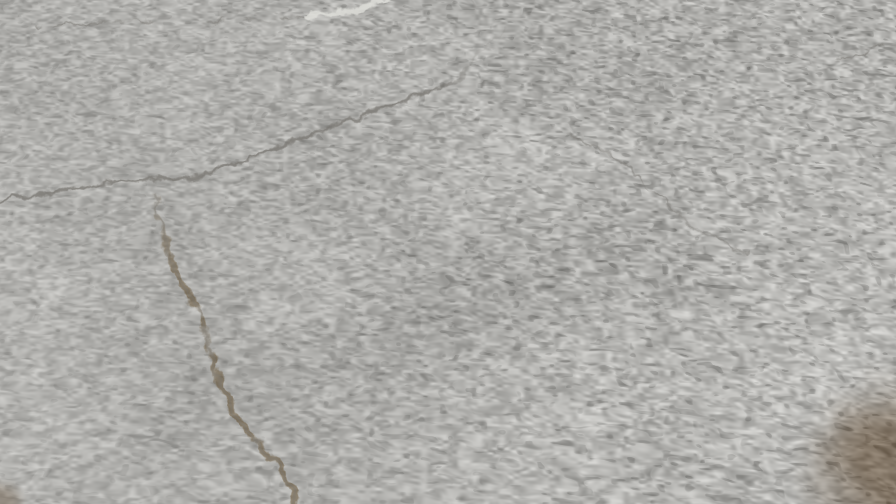
This texture is drawn by a Shadertoy shader. Its source:

```glsl
// Weathered grey asphalt seen at a slant: flat streaky grains from stretched
// value noise, broad tonal patches, jagged cracks drawn as noisy polylines,
// a pale paint scrape at the top and brown soil in the lower corners.

const vec3  ASPHALT      = vec3(0.694, 0.692, 0.680);
const vec3  CRACK_GREY   = vec3(0.47, 0.46, 0.44);
const vec3  CRACK_BROWN  = vec3(0.50, 0.45, 0.37);
const vec3  SOIL         = vec3(0.47, 0.41, 0.34);
const vec3  PAINT        = vec3(0.87, 0.87, 0.85);
const vec2  GRAIN_FREQ   = vec2(72.0, 155.0);  // grains per canvas height
const float GRAIN_AMOUNT = 0.27;
const float SPECK_AMOUNT = 0.085;
const float PATCH_AMOUNT = 0.045;
const float GRAIN_TILT   = 0.07;
const float JAGGEDNESS   = 0.014;

// Crack paths, in units of the canvas height
const int N = 7;
const vec2 LONG_CRACK[N] = vec2[N](
    vec2(-0.02, 0.598), vec2(0.17, 0.634), vec2(0.38, 0.648), vec2(0.556, 0.711),
    vec2(0.764, 0.785), vec2(0.903, 0.838), vec2(1.0, 0.95));
const vec2 SOIL_CRACK[N] = vec2[N](
    vec2(0.306, 0.61), vec2(0.336, 0.479), vec2(0.398, 0.375), vec2(0.417, 0.294),
    vec2(0.463, 0.18), vec2(0.55, 0.078), vec2(0.60, -0.02));
const vec2 FINE_CRACK[N] = vec2[N](
    vec2(1.13, 0.74), vec2(1.20, 0.70), vec2(1.262, 0.653), vec2(1.31, 0.605),
    vec2(1.366, 0.555), vec2(1.42, 0.53), vec2(1.481, 0.495));

float hash(vec2 cell) {
    vec3 h = fract(vec3(cell.xyx) * 0.1031);
    h += dot(h, h.yzx + 33.33);
    return fract((h.x + h.y) * h.z);
}

float noise(vec2 p) {
    vec2 i = floor(p), f = fract(p);
    f = f * f * (3.0 - 2.0 * f);
    return mix(mix(hash(i), hash(i + vec2(1, 0)), f.x),
               mix(hash(i + vec2(0, 1)), hash(i + vec2(1, 1)), f.x), f.y);
}

float fbm(vec2 p) {
    float sum = 0.0, amp = 0.5;
    for (int k = 0; k < 4; k++) {
        sum += amp * noise(p);
        p = mat2(1.6, 1.2, -1.2, 1.6) * p + 17.3;
        amp *= 0.5;
    }
    return sum / 0.9375;
}

float segmentDist(vec2 p, vec2 a, vec2 b) {
    vec2 pa = p - a, ba = b - a;
    return length(pa - ba * clamp(dot(pa, ba) / dot(ba, ba), 0.0, 1.0));
}

float pathDist(vec2 p, vec2 path[N]) {
    float d = 1e3;
    for (int k = 0; k < N - 1; k++) d = min(d, segmentDist(p, path[k], path[k + 1]));
    return d;
}

// Soft-edged line coverage from a distance
float stroke(float d, float halfWidth) {
    float soft = 0.0015 + 0.7 / iResolution.y;
    return 1.0 - smoothstep(halfWidth - soft, halfWidth + soft, d);
}

void mainImage(out vec4 fragColor, in vec2 fragCoord) {
    vec2 p = fragCoord / iResolution.y;
    float right = iResolution.x / iResolution.y;

    // Road plane: grains shrink towards the top
    vec2 road = vec2((p.x - 0.9) * (1.0 + 0.4 * p.y) + 3.0,
                     p.y + 0.2 * p.y * p.y + GRAIN_TILT * p.x);
    vec2 g = road * GRAIN_FREQ;
    g += 1.2 * vec2(noise(g * 0.35), noise(g * 0.35 + 40.0));

    // Grains, then dark pits that thicken towards the right
    float grain = 0.62 * (noise(g) - 0.5) + 0.38 * (noise(g * 0.53 + 71.0) - 0.5);
    float side = smoothstep(0.2, 1.5, p.x);
    float pits = smoothstep(0.64, 0.88, noise(g * vec2(0.75, 0.8) + 133.0));
    float tone = GRAIN_AMOUNT * mix(0.85, 1.08, side) * grain
               - SPECK_AMOUNT * mix(0.6, 1.2, side) * pits;

    // Broad patches, a darker diagonal band and a brighter right side
    tone += PATCH_AMOUNT * 2.0 * (fbm(p * vec2(3.0, 4.5) + 5.0) - 0.5);
    float band = p.y - 0.30 - 0.42 * (p.x - 0.70);
    tone -= 0.028 * exp(-band * band * 55.0) * smoothstep(0.3, 0.8, p.x)
                  * (1.0 - smoothstep(1.2, 1.6, p.x));
    tone += 0.022 * smoothstep(0.9, 1.6, p.x) * (1.0 - 0.6 * p.y);
    vec3 color = ASPHALT + tone;

    // Cracks, with uneven width and strength
    vec2 jag = p + JAGGEDNESS * (vec2(fbm(p * 38.0), fbm(p * 38.0 + 60.0)) - 0.5) * 2.0;
    float uneven = noise(p * 55.0 + 9.0);
    float longLine = stroke(pathDist(jag, LONG_CRACK), 0.0018 + 0.0025 * uneven);
    longLine *= mix(0.75, 0.12, smoothstep(0.84, 0.96, p.x));
    color = mix(color, CRACK_GREY, longLine);

    float soilDist = pathDist(jag, SOIL_CRACK);
    float fill = 0.45 + 0.55 * smoothstep(0.2, 0.6, uneven);
    fill *= 1.0 - 0.6 * smoothstep(0.46, 0.60, p.y);
    color = mix(color, CRACK_BROWN + 0.5 * tone, 0.85 * fill * stroke(soilDist, 0.002 + 0.006 * uneven));
    color = mix(color, CRACK_GREY, 0.4 * stroke(soilDist, 0.002));

    float fineLine = stroke(pathDist(jag, FINE_CRACK), 0.0022);
    color = mix(color, CRACK_GREY, fineLine * mix(0.2, 0.65, uneven));

    // Hairlines near the top edge
    float hair = min(segmentDist(jag, vec2(0.08, 0.950), vec2(0.60, 0.963)),
                     segmentDist(jag, vec2(1.66, 0.882), vec2(1.80, 0.918)));
    color = mix(color, CRACK_GREY, stroke(hair, 0.0018) * 0.6 * smoothstep(0.25, 0.7, uneven));

    // Pale paint scrape
    float scrape = min(segmentDist(jag, vec2(0.61, 0.963), vec2(0.70, 0.980)),
                       segmentDist(jag, vec2(0.70, 0.980), vec2(0.78, 1.010)));
    color = mix(color, PAINT, 0.85 * stroke(scrape, 0.003 + 0.004 * uneven));

    // Soil gathered in the lower corners
    float ragged = 0.08 * (fbm(p * 9.0) - 0.5);
    float heap = 1.0 - smoothstep(0.03, 0.21, length((p - vec2(right, 0.07)) * vec2(1.0, 0.85)) + ragged);
    float trace = 1.0 - smoothstep(0.0, 0.06, length(p) + ragged);
    color = mix(color, SOIL + 0.6 * tone, max(0.85 * heap, 0.5 * trace));

    fragColor = vec4(clamp(color, 0.0, 1.0), 1.0);
}
```
